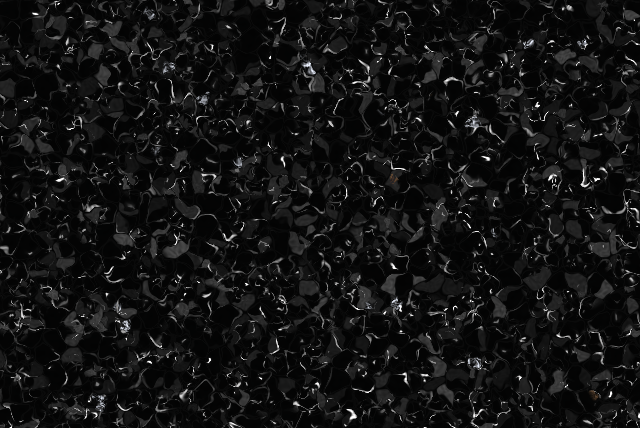
Give the GLSL for this texture, as a Shadertoy shader.

```glsl
// Glossy black gravel under a hard light: two sizes of warped, rounded Voronoi
// grains. Each grain carries a flat grey facet, a broken rim reflection and
// sometimes a curved glint; a few small grains are pale or brown.

const float COARSE_SCALE = 22.0;   // large grains per canvas height
const float FINE_SCALE   = 38.0;   // small grains per canvas height
const float WARP         = 0.42;   // irregularity of the outlines
const float ROUNDING     = 15.0;   // lower values round the grain corners more
const float COARSE_FACETS = 0.50;  // share of large grains with a grey facet
const float FINE_FACETS   = 0.36;  // share of small grains with a grey facet
const float RIM_SHARE    = 0.75;
const float GLINT_SHARE  = 0.30;
const float PALE_SHARE   = 0.010;  // of the small grains
const float BROWN_SHARE  = 0.002;
const vec3 BLACK = vec3(0.014, 0.015, 0.015);
const vec3 GREY  = vec3(1.0, 0.995, 0.995);
const vec3 PALE  = vec3(0.90, 0.92, 0.97);
const vec3 BROWN = vec3(0.30, 0.22, 0.15);

vec3 hash3(vec2 c) {
    vec3 q = fract(vec3(c.xyx) * vec3(0.1031, 0.1030, 0.0973));
    q += dot(q, q.yxz + 33.33);
    return fract((q.xxy + q.yzz) * q.zyx);
}

float cornerRamp(vec2 cell, vec2 offset, vec2 f) {
    return dot(hash3(cell + offset).xy * 2.0 - 1.0, f - offset);
}

float gradientNoise(vec2 p) {
    vec2 i = floor(p), f = fract(p);
    vec2 u = f * f * f * (f * (f * 6.0 - 15.0) + 10.0);
    float low  = mix(cornerRamp(i, vec2(0, 0), f), cornerRamp(i, vec2(1, 0), f), u.x);
    float high = mix(cornerRamp(i, vec2(0, 1), f), cornerRamp(i, vec2(1, 1), f), u.x);
    return mix(low, high, u.y);
}

vec2 direction(float turn) {
    return vec2(cos(6.2832 * turn), sin(6.2832 * turn));
}

// Finds the grain at p: its cell id, the offset from its centre, and
// the distance to its rounded border.
float findGrain(vec2 p, out vec2 id, out vec2 local) {
    vec2 base = floor(p), toSite = vec2(0.0);
    float nearest = 9.0, closeness = 0.0;
    for (int y = -1; y <= 1; y++)
    for (int x = -1; x <= 1; x++) {
        vec2 cell = base + vec2(x, y);
        vec2 r = cell + hash3(cell).xy - p;
        if (dot(r, r) < nearest) { nearest = dot(r, r); toSite = r; id = cell; }
    }
    for (int y = -2; y <= 2; y++)
    for (int x = -2; x <= 2; x++) {
        vec2 cell = id + vec2(x, y);
        vec2 r = cell + hash3(cell).xy - p;
        vec2 across = r - toSite;
        if (dot(across, across) > 1e-5)
            closeness += exp(-ROUNDING * dot(0.5 * (r + toSite), normalize(across)));
    }
    local = -toSite;
    return -log(closeness) / ROUNDING;
}

// Light reflected by one layer of grains.
vec3 grainLight(vec2 uv, float scale, float facetShare, float paleShare) {
    float px = scale / iResolution.y;
    vec2 p = uv * scale + scale;
    p += WARP * vec2(gradientNoise(p * 1.4), gradientNoise(p * 1.4 + 57.0));
    vec2 id, local;
    float border = findGrain(p, id, local);
    vec3 a = hash3(id + 111.0), b = hash3(id + 237.0), c = hash3(id + 389.0);
    vec3 kind = hash3(id + 523.0);
    float rough = gradientNoise(p * 2.3 + 19.0);
    float fine = gradientNoise(p * 6.0);
    float soft = max(0.05, 0.8 * px);

    // Flat facet cut off by a slightly wavy line
    float cut = dot(local, direction(a.x)) - mix(0.0, 0.16, a.y) + 0.35 * rough;
    float facet = smoothstep(-soft, soft, min(cut, border - 0.02));
    facet *= step(a.z, facetShare) * mix(0.06, 0.24, b.x * b.x) * (1.0 + 0.5 * fine);

    // Rim reflection, thickest where the border faces its light
    float facing = dot(local, direction(b.y)) / (length(local) + 0.05);
    float lit = smoothstep(0.3, 1.1, facing + 0.9 * rough);
    float width = max(0.03 + 0.06 * lit, px);
    float rim = 1.0 - smoothstep(0.1 * width, width, abs(border - 0.03 - 0.12 * rough));
    float shine = mix(0.14, 0.95, b.z * b.z * b.z) * (1.0 + 1.2 * fine);
    rim *= 0.025 + lit * shine * step(kind.y, RIM_SHARE);

    // Short bent glint
    vec2 axis = direction(c.x);
    vec2 q = local - 0.22 * direction(c.y);
    q = vec2(dot(q, axis), dot(q, vec2(-axis.y, axis.x)));
    q.y += 2.0 * q.x * q.x;
    q.x -= clamp(q.x, -0.2 * b.x, 0.2 * b.x);
    float reach = length(q) + 0.14 * fine;
    float glint = 1.0 - smoothstep(-0.01, 0.04 + soft, reach);
    glint = glint * mix(0.25, 1.1, kind.z * kind.z) + 0.08 * exp(-reach * reach * 60.0);
    glint *= step(c.z, GLINT_SHARE) * smoothstep(-0.02, 0.06, border);

    vec3 light = GREY * max(max(facet, rim), glint);

    // Rare pale and brown grains
    float body = smoothstep(0.0, 2.0 * soft, border - 0.02 + 0.25 * rough);
    float mottle = clamp(0.38 + 1.2 * rough + 1.2 * fine, 0.03, 1.0);
    light = mix(light, max(light, PALE * mottle), body * step(kind.x, paleShare));
    light = mix(light, BROWN * (0.4 + mottle), body * step(1.0 - BROWN_SHARE, kind.x));
    return light;
}

void mainImage(out vec4 fragColor, in vec2 fragCoord) {
    vec2 uv = fragCoord / iResolution.y;
    vec3 large = grainLight(uv, COARSE_SCALE, COARSE_FACETS, 0.0);
    vec3 small = grainLight(uv + 3.7, FINE_SCALE, FINE_FACETS, PALE_SHARE);

    // Small grains show in the pockets between large ones
    float pocket = smoothstep(-0.12, 0.08, gradientNoise(uv * 13.0 + 5.0));
    vec3 color = BLACK * (1.0 + 0.6 * gradientNoise(uv * 60.0));
    color += max(large, small * pocket);
    fragColor = vec4(clamp(color, 0.0, 1.0), 1.0);
}
```
